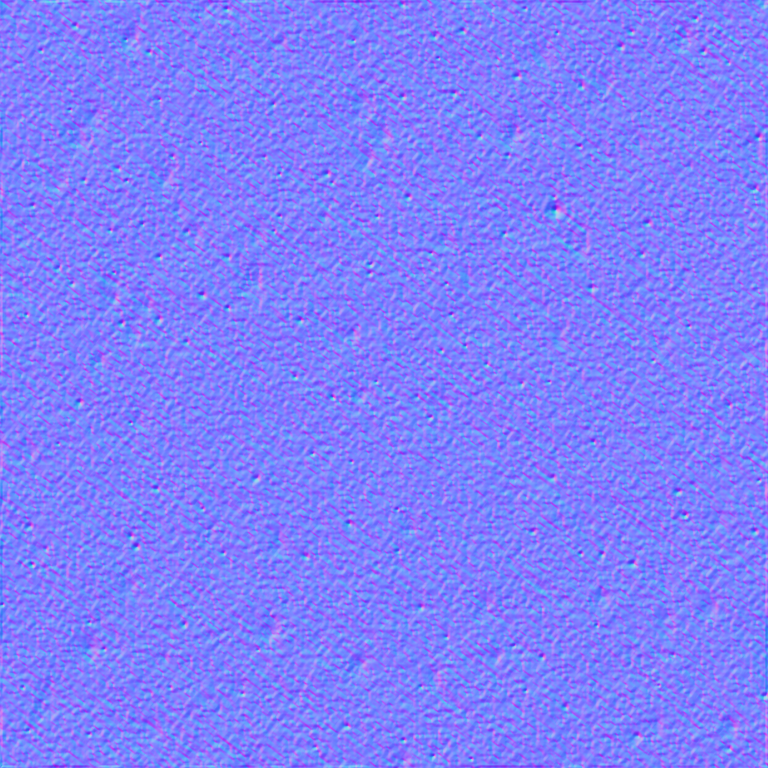
Give the GLSL for this texture map, as a Shadertoy shader.

```glsl
// Tangent-space normal map of a finely grained, lightly scratched surface with specks and soft dents
#define GRAIN_FREQ 225.0
#define GRAIN_SLOPE 0.36
#define COARSE_FREQ 155.0
#define COARSE_SLOPE 0.26
#define SCRATCH_SLOPE 0.18
#define SPECK_SLOPE 1.25
#define SPECK_RADIUS 0.0029
#define PATCH_SLOPE 0.29
#define PATCH_RADIUS 0.010
#define ALONG vec2(0.79, -0.61)
#define BLEMISH vec2(0.724, 0.727)
#define EPS 0.0006

vec3 hash3(vec2 p) {
    vec3 q = fract(p.xyx * vec3(0.1031, 0.1030, 0.0973));
    q += dot(q, q.yxz + 33.33);
    return fract((q.xxy + q.yzz) * q.zyx);
}

float noise(vec2 p) {
    vec2 cell = floor(p), f = fract(p);
    vec2 w = f * f * (3.0 - 2.0 * f);
    float low = mix(hash3(cell).x, hash3(cell + vec2(1, 0)).x, w.x);
    float high = mix(hash3(cell + vec2(0, 1)).x, hash3(cell + vec2(1, 1)).x, w.x);
    return mix(low, high, w.y);
}

// Noise whose crests lean over, so one face is steeper than the other
float leaningNoise(vec2 p, vec2 lean) {
    return noise(p - lean * noise(p));
}

// Sparse Gaussian bumps, gentler on the left; height is in units of the radius
float bumps(vec2 p, float cells, float radius, vec2 stretch, float density) {
    vec2 g = p * cells, home = floor(g);
    float sum = 0.0;
    for (int j = -1; j <= 1; j++)
    for (int i = -1; i <= 1; i++) {
        vec2 cell = home + vec2(i, j);
        vec3 rnd = hash3(cell + 71.0 + cells);
        float size = radius * mix(0.65, 1.2, fract(rnd.z * 37.0));
        vec2 d = (g - cell - rnd.xy) / (cells * size * stretch);
        d.x *= mix(1.0, 0.6, step(d.x, 0.0));
        sum += step(rnd.z, density) * size * exp(-dot(d, d));
    }
    return sum;
}

// One round bump with fading ripples
float blemish(vec2 p) {
    float r = length(p - BLEMISH);
    return 0.009 * exp(-r * r / 0.00005) + 0.0009 * cos(r * 620.0) * exp(-r / 0.016);
}

float height(vec2 p) {
    // Axes along and across the scratches
    vec2 q = vec2(dot(p, ALONG), dot(p, vec2(-ALONG.y, ALONG.x))) + 3.0;

    // Two sizes of grain on differently turned lattices
    float h = GRAIN_SLOPE * leaningNoise(q * GRAIN_FREQ * vec2(0.85, 1.05), vec2(0.12, 0.4)) / GRAIN_FREQ;
    h += COARSE_SLOPE * leaningNoise(p * COARSE_FREQ + 40.0, vec2(0.42, 0.14)) / COARSE_FREQ;

    // Thin hairlines that fade in and out
    float fade = smoothstep(0.35, 0.9, noise(q * vec2(12.0, 45.0) + 9.0));
    h += SCRATCH_SLOPE * (0.3 + 1.4 * fade) * noise(q * vec2(18.0, 215.0) + 17.0) / 215.0;

    // Raised specks and soft, crumpled patches
    h += SPECK_SLOPE * bumps(p, 17.0, SPECK_RADIUS, vec2(0.9, 1.1), 0.5);
    float crumple = 0.4 + 1.2 * noise(p * 85.0 + 23.0);
    h += PATCH_SLOPE * crumple * bumps(p, 12.0, PATCH_RADIUS, vec2(0.75, 1.5), 0.45);
    h += 0.04 * noise(p * 24.0 + 5.0) / 24.0;

    // Uneven rim at the canvas border
    vec2 border = min(p, 1.0 - p);
    float rim = smoothstep(0.004, 0.0, min(border.x, border.y));
    return h + blemish(p) + 0.004 * rim * (noise(p * 28.0) - 0.5);
}

void mainImage(out vec4 fragColor, in vec2 fragCoord) {
    vec2 uv = fragCoord / iResolution.xy;
    vec2 e = vec2(EPS, 0.0);
    vec2 slope = vec2(height(uv + e.xy) - height(uv - e.xy),
                      height(uv + e.yx) - height(uv - e.yx)) / (2.0 * EPS);
    vec3 normal = normalize(vec3(-slope, 1.0));

    // Green points down the canvas; blue is lifted to keep slopes bright
    vec3 color = 0.5 + 0.5 * normal * vec3(1, -1, 1);
    color.b = mix(color.b, 1.0, 0.45);
    fragColor = vec4(color, 1.0);
}
```
